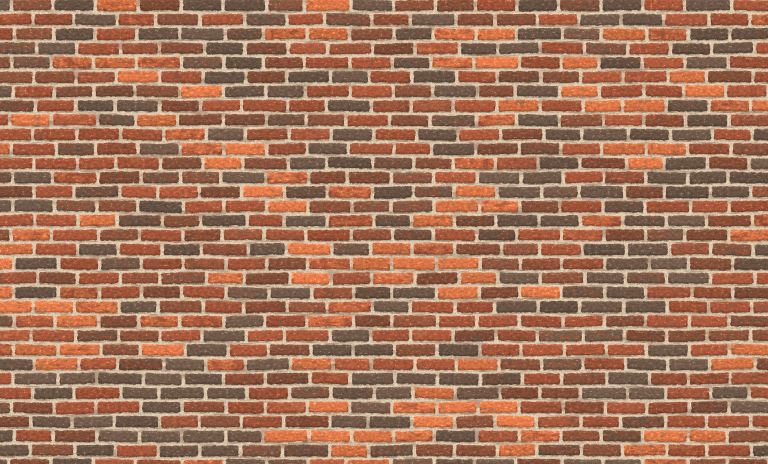
Write a Shadertoy shader that draws this texture.

```glsl
float hash(vec2 p) {
    vec3 q = fract(p.xyx * vec3(0.1031, 0.1030, 0.0973));
    q += dot(q, q.yzx + 33.33);
    return fract((q.x + q.y) * q.z);
}

vec2 gradientAt(vec2 cell) {
    float angle = 6.2832 * hash(cell + 71.0);
    return vec2(cos(angle), sin(angle));
}

// Gradient noise, about -0.7 to 0.7
float noise(vec2 p) {
    vec2 i = floor(p), f = p - i;
    vec2 u = f * f * f * (f * (f * 6.0 - 15.0) + 10.0);
    vec2 e = vec2(0.0, 1.0);
    float low = mix(dot(gradientAt(i), f),
                    dot(gradientAt(i + e.yx), f - e.yx), u.x);
    float high = mix(dot(gradientAt(i + e.xy), f - e.xy),
                     dot(gradientAt(i + e.yy), f - e.yy), u.x);
    return mix(low, high, u.y);
}

float fbm(vec2 p) {
    float sum = 0.0, gain = 1.0;
    for (int i = 0; i < 4; i++) {
        sum += gain * noise(p);
        p = p * 2.03 + 17.0;
        gain *= 0.55;
    }
    return sum;
}

float roundedBox(vec2 p, vec2 halfSize, float radius) {
    vec2 q = abs(p) - halfSize + radius;
    return length(max(q, 0.0)) + min(max(q.x, q.y), 0.0) - radius;
}

// Uneven position of the head joint at the left of a brick
float jointX(vec2 id) {
    return id.x + 0.13 * hash(id + 5.0);
}

// Fired clay, from burnt grey to bright orange
vec3 clayColor(float tone) {
    vec3 c = mix(vec3(0.43, 0.34, 0.28), vec3(0.53, 0.32, 0.23), smoothstep(0.20, 0.36, tone));
    c = mix(c, vec3(0.65, 0.34, 0.23), smoothstep(0.46, 0.64, tone));
    return mix(c, vec3(0.85, 0.46, 0.28), smoothstep(0.80, 0.92, tone));
}

void mainImage(out vec4 fragColor, in vec2 fragCoord) {
    vec2 uv = fragCoord / iResolution.xy;
    float aspect = 2.92; // brick pitch over course height

    // Courses in running bond
    vec2 p = uv * vec2(18.2, 32.3) + vec2(0.0, 0.57);
    p.y += 0.09 * noise(p * vec2(0.6, 0.35));
    float row = floor(p.y);
    p.x += 0.77 + 0.5 * mod(row, 2.0) + 0.1 * (hash(vec2(row, 9.0)) - 0.5);
    vec2 id = vec2(floor(p.x), row);
    if (p.x < jointX(id)) id.x -= 1.0;
    float left = jointX(id), right = jointX(id + vec2(1.0, 0.0));

    // Ragged brick outline, measured in course heights
    vec2 q = vec2((p.x - 0.5 * (left + right)) * aspect, p.y - row - 0.5);
    vec2 grainPos = vec2(p.x * aspect, p.y);
    vec2 halfSize = vec2(0.5 * (right - left) * aspect - 0.10, 0.405);
    halfSize -= 0.035 * vec2(hash(id + 31.0), hash(id + 47.0));
    q.y += q.x * 0.05 * (hash(id + 13.0) - 0.5);
    float edge = roundedBox(q, halfSize, 0.12);
    edge += 0.06 * fbm(grainPos * 2.6) + 0.02 * noise(grainPos * 11.0);
    float blur = max(0.05, 22.0 / iResolution.y);
    float brick = 1.0 - smoothstep(-blur, blur, edge);

    // Clay tone, gathered in loose patches, with soot and grain
    float tone = hash(id + 3.0) + 0.45 * noise(id * vec2(0.30, 0.17));
    float stain = fbm(grainPos * vec2(1.1, 2.2) + 40.0 * hash(id));
    float grain = fbm(grainPos * vec2(4.0, 6.0));
    vec3 clay = clayColor(tone + 0.14 * stain);
    clay = mix(clay, vec3(0.45, 0.36, 0.30), 0.45 * smoothstep(0.2, 0.7, stain));
    clay *= 0.92 + 0.16 * hash(id + 23.0) + 0.20 * grain;
    clay += 0.10 * smoothstep(0.35, 0.7, grain);

    // Worn upper edge and shaded lower edge
    float rim = smoothstep(-0.22, 0.0, edge);
    clay *= 1.0 + rim * (q.y > 0.0 ? 0.10 : -0.22);

    // Sandy mortar, dirtier in places and shaded below each brick
    float dirt = smoothstep(-0.1, 0.6, fbm(grainPos * vec2(0.5, 1.3) + 90.0));
    vec3 mortar = mix(vec3(0.87, 0.79, 0.68), vec3(0.65, 0.54, 0.45), 0.75 * dirt);
    mortar *= 1.0 + 0.14 * fbm(grainPos * 7.0);
    mortar *= 1.0 - 0.22 * smoothstep(-0.36, -0.44, q.y) * smoothstep(0.13, 0.0, edge);

    fragColor = vec4(clamp(mix(mortar, clay, brick), 0.0, 1.0), 1.0);
}
```
